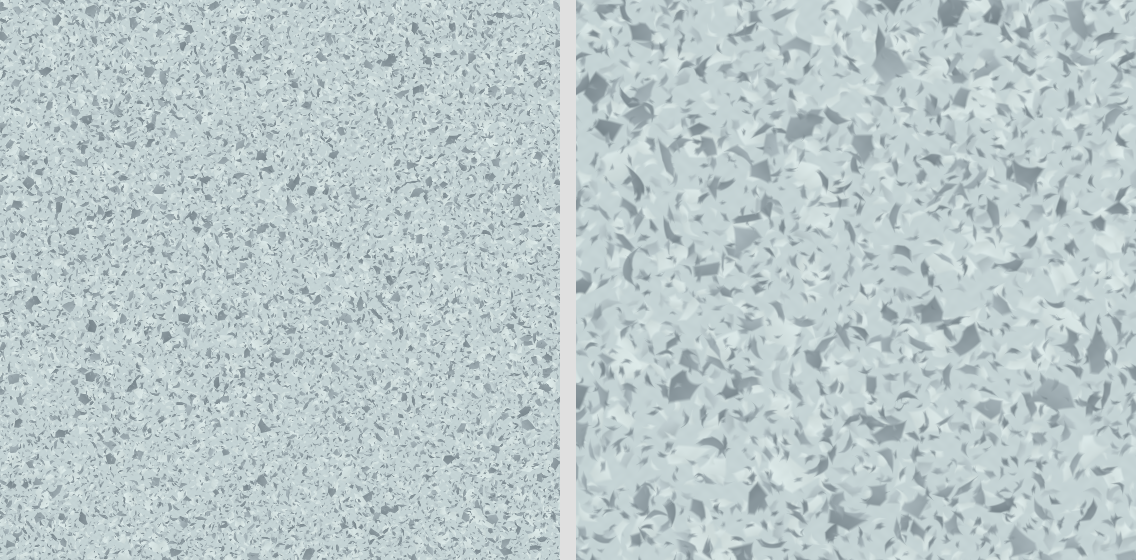
Left, the full canvas; right, a detail of the centre.
Reproduce this texture procedurally as a WebGL 1 fragment shader.

```glsl
precision highp float;
// Speckled vinyl floor: pale blue-grey ground strewn with light and slate shards.

uniform vec2 u_resolution;

const vec3 GROUND = vec3(0.770, 0.828, 0.834);
const vec3 PALE   = vec3(0.840, 0.890, 0.886);
const vec3 CREAM  = vec3(0.815, 0.868, 0.868);
const vec3 HAZE   = vec3(0.730, 0.785, 0.795);
const vec3 MIST   = vec3(0.695, 0.750, 0.765);
const vec3 STEEL  = vec3(0.640, 0.695, 0.715);
const vec3 SLATE  = vec3(0.495, 0.548, 0.573);

const float EDGE   = 0.0011;  // half width of a shard's soft rim
const float CLUMP  = 0.45;    // how strongly shards gather in drifts
const float SHADE  = 0.035;   // tonal slope across one shard
const float GRAIN  = 0.007;   // fine mottling of the surface
const float TAU    = 6.2831853;

float hash(vec2 p) {
  vec3 q = fract(vec3(p.xyx) * vec3(0.1031, 0.1030, 0.0973));
  q += dot(q, q.yzx + 33.33);
  return fract((q.x + q.y) * q.z);
}

vec2 direction(float angle) {
  return vec2(cos(angle), sin(angle));
}

// Layered sines, roughly -1 to 1, for slow drifts in shard density.
float drift(vec2 p) {
  return 0.4 * sin(p.x * 27.0 + 3.0 * sin(p.y * 19.0))
       + 0.4 * sin(p.y * 31.0 + 2.5 * sin(p.x * 23.0 + 1.7))
       + 0.2 * sin(dot(p, vec2(61.0, 47.0)));
}

// Irregular five-sided shard of about unit radius with one curved bite.
float shard(vec2 p, vec2 id) {
  float d = -1.0;
  for (int i = 0; i < 5; i++) {
    float side = float(i);
    float angle = TAU * (side + 0.7 * hash(id + side * 7.3)) / 5.0;
    float reach = mix(0.45, 1.0, hash(id + side * 11.9 + 3.1));
    d = max(d, dot(p, direction(angle)) - reach);
  }
  vec2 bite = 1.3 * direction(TAU * hash(id + 71.7));
  float biteRadius = mix(0.4, 1.1, hash(id + 83.3));
  return max(d, biteRadius - length(p - bite));
}

// Lays one jittered grid of shards over the colour below.
// Radius is in cells; stretch flattens shards and bend curls them.
vec3 scatter(vec3 below, vec2 uv, float cells, float radius, float density,
             float stretch, float bend, vec3 toneA, vec3 toneB, float seed) {
  vec2 grid = uv * cells;
  vec2 home = floor(grid);
  vec3 color = below;
  for (int y = -1; y <= 1; y++) {
    for (int x = -1; x <= 1; x++) {
      vec2 cell = home + vec2(float(x), float(y));
      vec2 id = cell + seed;
      float chance = density * (1.0 + CLUMP * drift(cell / cells + seed));
      if (hash(id + 5.7) < chance) {
        float pick = hash(id + 13.1);
        float size = radius * mix(0.35, 1.0, pick * pick);
        vec2 center = cell + vec2(hash(id + 23.9), hash(id + 37.3));
        vec2 axis = direction(TAU * hash(id + 41.1));
        vec2 offset = (grid - center) / size;
        vec2 p = vec2(dot(offset, axis), dot(offset, vec2(-axis.y, axis.x)));
        p.y *= stretch;
        p.y += bend * (2.0 * hash(id + 53.9) - 1.0) * p.x * p.x;

        float soft = max(EDGE, 0.5 / u_resolution.y) * cells / size;
        soft *= sqrt(stretch);
        float cover = 1.0 - smoothstep(-soft, soft, shard(p, id));
        vec3 tone = mix(toneA, toneB, hash(id + 61.3));
        tone += SHADE * clamp(p.y + 0.5 * p.x, -1.0, 1.0);
        color = mix(color, tone, cover);
      }
    }
  }
  return color;
}

// Interfering sines give a faint, even tooth.
float grain(vec2 uv) {
  vec2 p = uv * 620.0;
  return 0.5 * sin(p.x + 2.0 * sin(p.y * 0.73))
       + 0.5 * sin(p.y * 1.13 + 2.0 * sin(p.x * 0.61));
}

void main() {
  vec2 uv = gl_FragCoord.xy / u_resolution.y;
  vec3 color = GROUND;

  // Faint flecks and light chips, then light curls
  color = scatter(color, uv, 70.0, 0.62, 0.90, 2.0, 0.8, HAZE, MIST, 17.0);
  color = scatter(color, uv, 38.0, 0.66, 0.62, 1.4, 0.3, PALE, CREAM, 131.0);
  color = scatter(color, uv, 75.0, 0.64, 0.90, 1.9, 0.9, PALE, CREAM, 251.0);

  // Slate chips, curled slivers and specks
  color = scatter(color, uv, 62.0, 0.62, 0.85, 2.5, 1.1, SLATE, STEEL, 373.0);
  color = scatter(color, uv, 36.0, 0.52, 0.52, 1.4, 0.3, SLATE, STEEL, 487.0);
  color = scatter(color, uv, 110.0, 0.52, 0.70, 2.0, 0.7, SLATE, STEEL, 619.0);

  color += GRAIN * grain(uv);
  gl_FragColor = vec4(color, 1.0);
}
```
